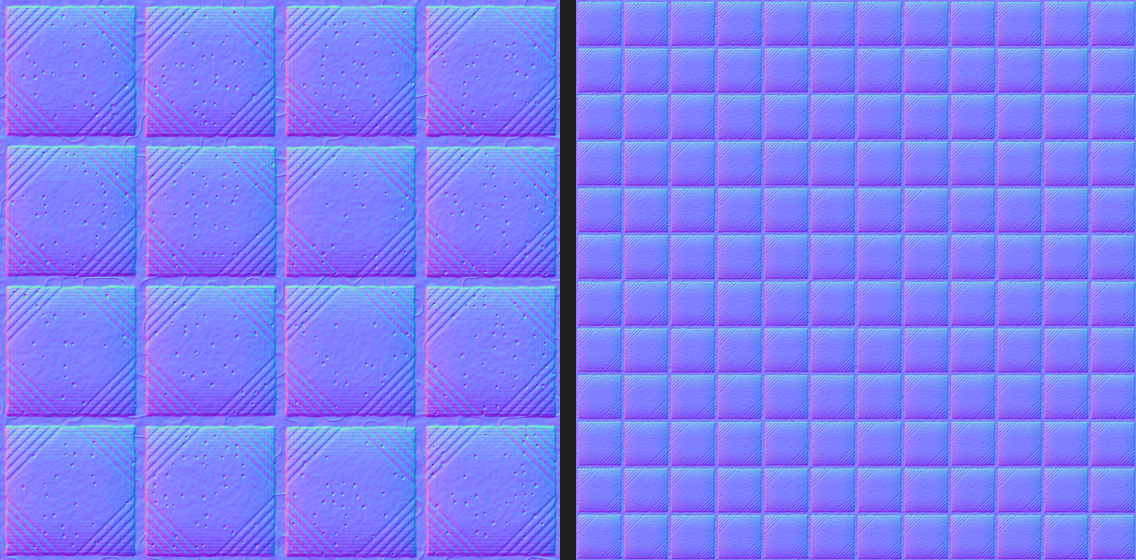
Left: one tile. Right: repeated 3 by 3.
Reproduce this texture map procedurally as a three.js fragment shader.

```glsl
varying vec2 vUv;

#define TILES 4.0
#define TILE_HALF 0.458
#define TILE_CENTRE vec2(0.506, 0.491)
#define EDGE_WIDTH 0.012
#define EDGE_HEIGHT 0.021
#define PILLOW vec2(0.30, 0.46)
#define RIBS 42.0
#define GROOVE_PITCH 0.0737
#define GROOVE_DEPTH 0.0055
#define PITS_PER_TILE 14.0
#define PIT_DEPTH 0.009
#define GRAIN 0.0024

float hash(vec2 p) {
  vec3 q = fract(vec3(p.xyx) * 0.1031);
  q += dot(q, q.yzx + 33.33);
  return fract((q.x + q.y) * q.z);
}

vec2 hash2(vec2 p) {
  return vec2(hash(p + 17.0), hash(p + 71.0));
}

// Value noise that wraps after "cells" lattice steps
float noise(vec2 uv, vec2 cells) {
  vec2 p = uv * cells;
  vec2 i = floor(p);
  vec2 f = fract(p);
  vec2 a = mod(i, cells);
  vec2 b = mod(i + 1.0, cells);
  f = f * f * (3.0 - 2.0 * f);
  return mix(mix(hash(a), hash(vec2(b.x, a.y)), f.x),
             mix(hash(vec2(a.x, b.y)), hash(b), f.x), f.y);
}

vec2 tileId(vec2 uv) {
  return mod(floor(uv * TILES), TILES);
}

// Position relative to the slightly shifted tile centre
vec2 tilePoint(vec2 uv) {
  return fract(uv * TILES) - TILE_CENTRE - (hash2(tileId(uv)) - 0.5) * 0.01;
}

float tileMask(vec2 uv) {
  vec2 q = abs(tilePoint(uv)) - TILE_HALF + 0.012;
  float d = length(max(q, 0.0)) + min(max(q.x, q.y), 0.0) - 0.012;
  d += (noise(uv, vec2(72.0)) - 0.5) * 0.012;
  return 1.0 - smoothstep(-EDGE_WIDTH, EDGE_WIDTH, d);
}

// Five diagonal grooves cut across each corner, steep on one flank
float grooves(vec2 p) {
  float leg = 2.0 * TILE_HALF - abs(p.x) - abs(p.y);
  float k = (leg - 0.11) / GROOVE_PITCH;
  float g = (clamp(floor(k + 0.5), 0.0, 4.0) - k) * GROOVE_PITCH * sign(p.x);
  return smoothstep(-0.031, -0.014, g) * (1.0 - smoothstep(-0.010, 0.028, g));
}

// Small scattered holes, with a density that differs per tile
float pits(vec2 uv) {
  float count = TILES * PITS_PER_TILE;
  vec2 cell = mod(floor(uv * count), count);
  vec2 centre = 0.24 + 0.52 * hash2(cell);
  float radius = mix(0.13, 0.24, hash(cell + 131.0));
  float density = mix(0.20, 0.36, hash(tileId(uv) + 211.0));
  vec2 p = tilePoint(uv);
  density *= 1.0 - 0.7 * smoothstep(0.28, 0.55, length(p));
  vec2 toCentre = (fract(uv * count) - centre) * vec2(1.0, 0.85);
  float hole = 1.0 - smoothstep(radius * 0.25, radius, length(toCentre));
  return hole * step(hash(cell + 307.0), density);
}

// Uneven mortar with thin wrinkles
float grout(vec2 uv) {
  float lumps = noise(uv, vec2(44.0));
  float wrinkle = abs(noise(uv + 0.37, vec2(28.0)) - 0.5);
  return 0.007 * lumps + 0.003 * noise(uv, vec2(60.0, 130.0))
       + 0.004 * (1.0 - smoothstep(0.0, 0.07, wrinkle));
}

float height(vec2 uv) {
  float mask = tileMask(uv);
  float face = EDGE_HEIGHT - GROOVE_DEPTH * grooves(tilePoint(uv))
             - PIT_DEPTH * pits(uv);
  float grain = noise(uv, vec2(180.0)) + 0.8 * noise(uv, vec2(96.0));
  return mix(grout(uv), face, mask) + GRAIN * grain;
}

void main() {
  // Surface slope from central differences, in tile units
  vec2 e = vec2(0.001, 0.0);
  vec2 slope = vec2(height(vUv - e.xy) - height(vUv + e.xy),
                    height(vUv - e.yx) - height(vUv + e.yx));
  slope /= 2.0 * e.x * TILES;

  // Rounded tile face, stepped into fine ribs
  vec2 p = tilePoint(vUv);
  vec2 t = clamp((abs(p) - 0.08) / (TILE_HALF - 0.08), 0.0, 1.0);
  vec2 ribs = 1.0 + 0.4 * sin(6.28318 * RIBS * p);
  slope += tileMask(vUv) * PILLOW * sign(p) * t * t * ribs;

  // Encode the normal with the red axis flipped
  vec3 n = normalize(vec3(slope, 1.0));
  gl_FragColor = vec4(0.5 + 0.5 * vec3(-n.x, n.y, n.z), 1.0);
}
```
